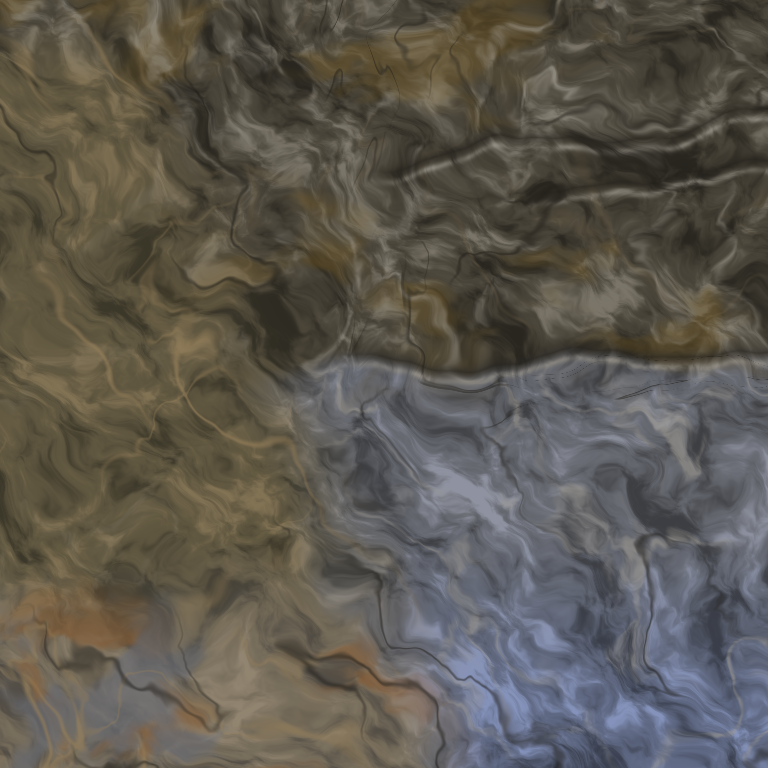
A Shadertoy shader for this texture:

```glsl
// Weathered rock face: dark folded strata above, ochre slabs on the left,
// blue-grey stone at lower right and rusty tan stone at lower left.
// Warped gradient noise gives the fabric; ridged noise gives veins and cracks.

const float FOLD_LARGE = 0.075;   // strength of the broad folds
const float FOLD_SMALL = 0.028;   // strength of the tight folds
const float STEEP_ANGLE = -0.92;  // strike of the left and lower beds
const float SHALLOW_ANGLE = 0.18; // strike of the upper right beds
const float LEDGE_WIDTH = 0.0045;

const vec3 UMBER_DARK = vec3(0.16, 0.15, 0.125);
const vec3 UMBER_MID = vec3(0.29, 0.27, 0.225);
const vec3 UMBER_LIGHT = vec3(0.48, 0.46, 0.41);
const vec3 OCHRE_DARK = vec3(0.23, 0.215, 0.16);
const vec3 OCHRE_MID = vec3(0.375, 0.34, 0.25);
const vec3 OCHRE_LIGHT = vec3(0.51, 0.45, 0.33);
const vec3 SLATE_DARK = vec3(0.24, 0.245, 0.26);
const vec3 SLATE_MID = vec3(0.40, 0.41, 0.44);
const vec3 SLATE_LIGHT = vec3(0.56, 0.575, 0.63);
const vec3 TAN_DARK = vec3(0.32, 0.30, 0.27);
const vec3 TAN_MID = vec3(0.47, 0.43, 0.36);
const vec3 TAN_LIGHT = vec3(0.57, 0.52, 0.44);
const vec3 RUST = vec3(0.52, 0.36, 0.21);
const vec3 STAIN = vec3(0.43, 0.34, 0.15);
const vec3 CRUST = vec3(0.62, 0.60, 0.56);
const vec3 VEIN_TAN = vec3(0.59, 0.50, 0.35);
const vec3 CRACK = vec3(0.13, 0.12, 0.10);
const vec3 BLUE_TINT = vec3(0.93, 1.0, 1.17);

// Each ledge: height at the right edge, slope, left end
const vec3 LEDGES[3] = vec3[3](
    vec3(0.545, 0.06, 0.42), vec3(0.79, 0.17, 0.66), vec3(0.84, 0.10, 0.46));

vec2 gradientAt(vec2 cell) {
    vec3 h = fract(cell.xyx * vec3(0.1031, 0.1030, 0.0973));
    h += dot(h, h.yzx + 33.33);
    float a = 6.2832 * fract((h.x + h.y) * h.z);
    return vec2(cos(a), sin(a));
}

float gradientNoise(vec2 p) {
    vec2 i = floor(p), f = fract(p);
    vec2 u = f * f * f * (f * (f * 6.0 - 15.0) + 10.0);
    vec2 e = vec2(1.0, 0.0);
    float low = mix(dot(gradientAt(i), f), dot(gradientAt(i + e), f - e), u.x);
    float high = mix(dot(gradientAt(i + e.yx), f - e.yx), dot(gradientAt(i + 1.0), f - 1.0), u.x);
    return mix(low, high, u.y);
}

float fbm(vec2 p) {
    float sum = 0.0, amp = 1.0;
    for (int i = 0; i < 4; i++) {
        sum += amp * gradientNoise(p);
        p = mat2(1.6, 1.2, -1.2, 1.6) * p + 7.3;
        amp *= 0.55;
    }
    return sum;
}

// Thin broken lines along the zero contour of the noise
float vein(vec2 p, float width) {
    float n = gradientNoise(p) + 0.25 * gradientNoise(p * 2.7 + 4.0);
    float gaps = smoothstep(-0.08, 0.25, gradientNoise(p * 0.7 + 21.0));
    return gaps * (1.0 - smoothstep(0.0, width, abs(n)));
}

vec2 strike(vec2 p, float a) {
    return vec2(cos(a) * p.x + sin(a) * p.y, cos(a) * p.y - sin(a) * p.x);
}

vec3 ramp(vec3 dark, vec3 mid, vec3 light, float tone) {
    return mix(mix(dark, mid, smoothstep(-0.5, 0.05, tone)), light, smoothstep(0.0, 0.5, tone));
}

float ledgeOffset(vec2 uv, vec3 ledge, float seed) {
    float wobble = 0.035 * gradientNoise(vec2(uv.x * 6.0, seed)) + 0.012 * gradientNoise(vec2(uv.x * 19.0, seed));
    return uv.y - ledge.x - ledge.y * (uv.x - 1.0) - wobble;
}

void mainImage(out vec4 fragColor, in vec2 fragCoord) {
    vec2 uv = fragCoord / iResolution.xy;

    // Folded coordinates
    vec2 p = uv + FOLD_LARGE * vec2(fbm(uv * 3.0), fbm(uv * 3.0 + 17.0));
    vec2 q = p + FOLD_SMALL * vec2(fbm(p * 9.0 + 5.0), fbm(p * 9.0 + 31.0));

    // Regions
    float mainLedge = ledgeOffset(uv, LEDGES[0], 0.4);
    float slate = smoothstep(-0.07, 0.10, p.x - 0.36 - 0.38 * (0.5 - p.y)) * smoothstep(0.015, -0.015, mainLedge);
    float umber = smoothstep(-0.08, 0.12, p.x - 0.10 - 0.5 * (1.0 - p.y)) * smoothstep(0.46, 0.56, p.y);
    umber = max(umber, smoothstep(0.90, 1.0, p.y));
    float tan_ = smoothstep(0.30, 0.14, p.y);
    float shallow = umber * smoothstep(0.42, 0.62, p.x);

    // Rock fabric
    vec2 steepBeds = strike(q, STEEP_ANGLE) * vec2(5.0, 15.0);
    vec2 flatBeds = strike(q, SHALLOW_ANGLE) * vec2(6.0, 14.0);
    float streak = mix(fbm(steepBeds), fbm(flatBeds), shallow);
    float mottle = fbm(q * 7.0 + 50.0);
    float fibre = fbm(strike(q, -0.65) * vec2(24.0, 52.0));
    float tone = 0.5 * streak + 0.45 * mottle + 0.38 * fibre;

    vec3 warm = ramp(OCHRE_DARK, OCHRE_MID, OCHRE_LIGHT, tone);
    vec3 lower = ramp(TAN_DARK, TAN_MID, TAN_LIGHT, tone);
    lower = mix(lower, RUST, 0.75 * smoothstep(0.0, 0.4, fbm(q * vec2(5.0, 8.0) + 9.0)));
    lower = mix(lower, SLATE_MID, 0.7 * smoothstep(0.05, 0.4, fbm(p * 6.0 + 73.0)));
    vec3 col = mix(warm, lower, tan_);
    col = mix(col, ramp(UMBER_DARK, UMBER_MID, UMBER_LIGHT, tone), umber);
    vec3 cool = ramp(SLATE_DARK, SLATE_MID, SLATE_LIGHT, tone);
    col = mix(col, cool * mix(vec3(1.0), BLUE_TINT, smoothstep(0.35, 0.05, uv.y)), slate);
    col = mix(col, STAIN, 0.5 * umber * smoothstep(0.05, 0.45, fbm(p * vec2(4.0, 7.0) + 40.0)));

    // Mineral crusts, tan veins and dark seams
    float crust = vein(q * 7.0, 0.07) + 0.7 * vein(steepBeds * 0.8 + 12.0, 0.09);
    crust += 0.6 * smoothstep(0.28, 0.50, fbm(q * 8.0 + 90.0));
    crust *= 0.75 + 0.8 * fibre;
    col = mix(col, CRUST, clamp(crust, 0.0, 1.0) * (0.12 + 0.43 * max(umber, slate)));
    float tanVein = vein(strike(p, STEEP_ANGLE) * vec2(3.0, 9.0) + 3.0, 0.06) + 0.6 * vein(q * 8.0 + 60.0, 0.05);
    col = mix(col, VEIN_TAN, 0.6 * min(tanVein, 1.0) * (1.0 - slate) * (1.0 - 0.7 * umber));
    float seam = vein(mix(steepBeds, flatBeds, shallow) * 0.6 + 33.0, 0.05);
    col = mix(col, CRACK, 0.5 * seam);

    // Ledges: a dark crack with a pale lip below
    for (int i = 0; i < 3; i++) {
        float d = ledgeOffset(uv, LEDGES[i], float(i) + 0.4);
        float extent = smoothstep(0.0, 0.08, uv.x - LEDGES[i].z);
        float lip = exp(-pow((d + 2.0 * LEDGE_WIDTH) / LEDGE_WIDTH, 2.0));
        float shade = exp(-abs(d - LEDGE_WIDTH) / (2.0 * LEDGE_WIDTH));
        col = mix(col, CRACK, 0.65 * extent * shade);
        col = mix(col, CRUST, 0.55 * extent * lip * (0.8 + fibre));
    }
    fragColor = vec4(clamp(col, 0.0, 1.0), 1.0);
}
```
